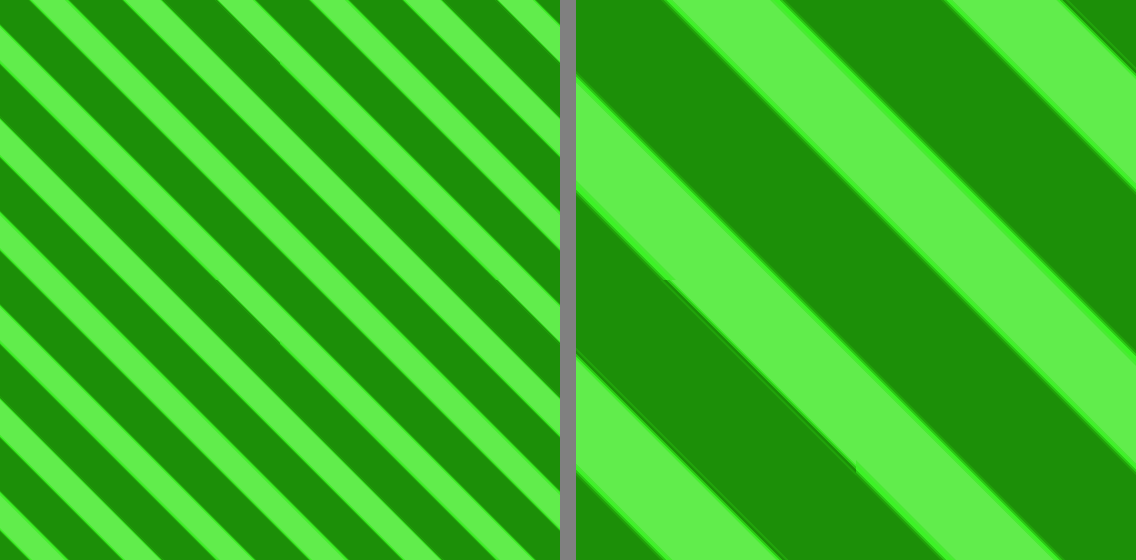
Left: the whole. Right: its middle third, enlarged.
A Shadertoy shader for this pattern:

```glsl
// Diagonal light green stripes on deep green, with thin uneven bright rims
#define TILES 2.0          // wear repeats across and down
#define STRIPES 3.0        // stripes per tile
#define CENTER 0.525       // stripe middle within its period
#define HALF_WIDTH 0.212   // stripe half width, in periods
#define FRINGE 0.010       // width of the dim outer lines
#define UPPER_RIM vec3(0.034, 0.012, 0.022)
#define LOWER_RIM vec3(0.022, 0.022, 0.034)
#define BASE_COLOR vec3(0.11, 0.56, 0.03)
#define CORE_COLOR vec3(0.38, 0.93, 0.30)
#define RIM_COLOR vec3(0.24, 0.95, 0.15)
#define SOFT_COLOR vec3(0.29, 0.92, 0.20)

// Coverage of the region closer to the stripe middle than edge
float inside(float dist, float edge, float aa) {
    return 1.0 - smoothstep(edge - aa, edge + aa, dist);
}

void mainImage(out vec4 fragColor, in vec2 fragCoord) {
    vec2 cell = fract(TILES * fragCoord / iResolution.xy);
    float phase = STRIPES * (cell.x + cell.y);
    float index = floor(phase);
    float offset = fract(phase) - CENTER;
    float dist = abs(offset);
    float aa = 0.65 * TILES * STRIPES / min(iResolution.x, iResolution.y);

    // Rim width varies by stripe and side; one corner segment is worn bare
    int kind = int(mod(index, STRIPES));
    bool upper = offset > 0.0;
    float rim = upper ? UPPER_RIM[kind] : LOWER_RIM[kind];
    float bare = (!upper && index > 4.5) ? 1.0 : 0.0;
    rim = mix(rim, 0.008, bare);
    float edge = HALF_WIDTH - 0.010 * bare;

    // Thin rims leave a dark gap before the outer hairline
    float gap = rim < 0.015 ? 0.012 : 0.0;
    float hairline = inside(dist, edge + gap + FRINGE, aa) - inside(dist, edge + gap, aa);

    // Layers from the ground to the stripe core
    vec3 color = mix(BASE_COLOR, vec3(0.13, 0.64, 0.04), hairline);
    color = mix(color, vec3(0.17, 0.79, 0.08), inside(dist, edge, aa));
    color = mix(color, RIM_COLOR, inside(dist, edge - FRINGE, aa));
    color = mix(color, SOFT_COLOR, inside(dist, edge - FRINGE - 0.6 * rim, aa));
    color = mix(color, CORE_COLOR, inside(dist, edge - FRINGE - rim, aa));
    fragColor = vec4(color, 1.0);
}
```
